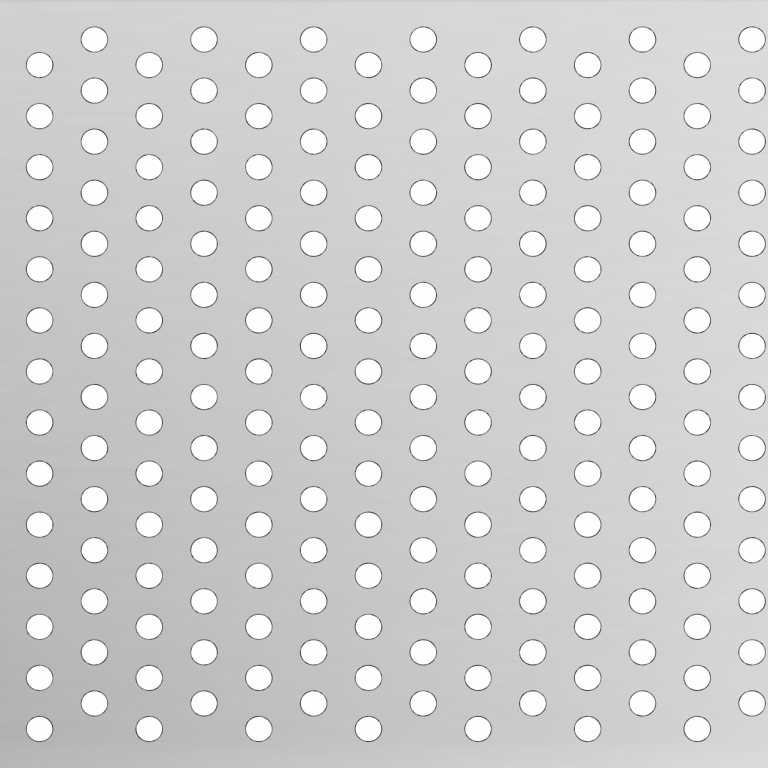
Reproduce this pattern procedurally as a Shadertoy shader.

```glsl
// Perforated sheet metal: staggered columns of slightly flattened round holes
// with thin, unevenly dark rims, cut into a softly lit grey plate.
// The nearest hole is found by rounding; the plate is a corner gradient plus grain.

const vec2  FIRST_HOLE   = vec2(0.0516, 0.0508);  // lowest hole of column 0
const vec2  PITCH        = vec2(0.07136, 0.0665);
const float LAST_ROW     = 13.0;                  // 14 holes per column
const vec2  HOLE_RADIUS  = vec2(0.0173, 0.0164);
const float RIM_HALF     = 0.0007;
const float RIM_DASHES   = 26.0;
const vec3  RIM_COLOR    = vec3(0.27);
const vec3  HOLE_COLOR   = vec3(0.995);
const vec3  TOP_LEFT     = vec3(0.820);
const vec3  TOP_RIGHT    = vec3(0.866, 0.860, 0.852);
const vec3  BOTTOM_LEFT  = vec3(0.690);
const vec3  BOTTOM_RIGHT = vec3(0.835);
const float GRAIN        = 0.008;
const float TAU          = 6.2831853;

float hash(vec2 p) {
    vec3 q = fract(vec3(p.xyx) * 0.1031);
    q += dot(q, q.yzx + 33.33);
    return fract((q.x + q.y) * q.z);
}

float noise(vec2 p) {
    vec2 i = floor(p), f = fract(p);
    f = f * f * (3.0 - 2.0 * f);
    return mix(mix(hash(i), hash(i + vec2(1, 0)), f.x),
               mix(hash(i + vec2(0, 1)), hash(i + vec2(1, 1)), f.x), f.y);
}

// Approximate signed distance to an axis-aligned ellipse
float ellipseDistance(vec2 p, vec2 radius) {
    float k = length(p / radius);
    float slope = length(p / (radius * radius));
    return k * (k - 1.0) / max(slope, 1e-4);
}

// Share of a pixel lying inside a signed distance
float coverage(float dist, float pixel) {
    return clamp(0.5 - dist / pixel, 0.0, 1.0);
}

// Index of the closest hole; odd columns sit half a pitch higher
vec2 nearestHole(vec2 uv) {
    vec2 cell = (uv - FIRST_HOLE) / PITCH;
    float column = floor(cell.x + 0.5);
    float stagger = 0.5 * mod(column, 2.0);
    float row = clamp(floor(cell.y - stagger + 0.5), 0.0, LAST_ROW);
    return vec2(column, row + stagger);
}

// Broken darkness around the rim, wrapping over the full turn
float rimStrength(vec2 p, vec2 hole) {
    float turn = (atan(p.y, p.x) / TAU + 0.5) * RIM_DASHES;
    float dash = floor(turn);
    vec2 seed = hole * 7.0 + 50.0;
    float a = hash(seed + vec2(dash, 0.0));
    float b = hash(seed + vec2(mod(dash + 1.0, RIM_DASHES), 0.0));
    return mix(0.55, 1.0, mix(a, b, smoothstep(0.2, 0.8, fract(turn))));
}

vec3 plate(vec2 uv) {
    vec3 color = mix(mix(BOTTOM_LEFT, BOTTOM_RIGHT, uv.x),
                     mix(TOP_LEFT, TOP_RIGHT, uv.x), uv.y);
    // Faint blotches and horizontal brushing
    color += GRAIN * (noise(uv * vec2(30.0, 90.0)) - 0.5);
    color += GRAIN * (noise(uv * vec2(6.0, 260.0) + 17.0) - 0.5);
    // Lighter lower border, thin shaded top edge
    color += 0.025 * smoothstep(0.045, 0.0, uv.y);
    color -= 0.040 * smoothstep(0.996, 1.0, uv.y);
    return color;
}

void mainImage(out vec4 fragColor, in vec2 fragCoord) {
    vec2 uv = fragCoord / iResolution.xy;
    float pixel = 1.0 / min(iResolution.x, iResolution.y);

    vec2 hole = nearestHole(uv);
    vec2 p = uv - FIRST_HOLE - hole * PITCH;
    float dist = ellipseDistance(p, HOLE_RADIUS);

    float opening = coverage(dist, pixel);
    float rim = coverage(dist - RIM_HALF, pixel) - coverage(dist + RIM_HALF, pixel);

    vec3 color = mix(plate(uv), HOLE_COLOR, opening);
    color = mix(color, RIM_COLOR, rim * rimStrength(p, hole));
    fragColor = vec4(color, 1.0);
}
```
